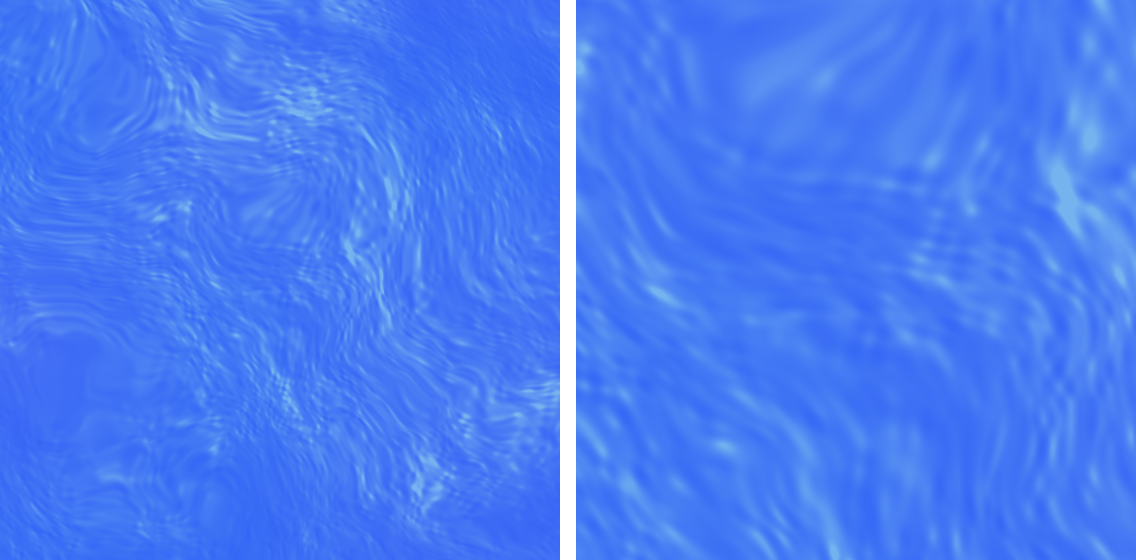
Left, the full canvas; right, a detail of the centre.
Give the GLSL for this texture, as a Shadertoy shader.

```glsl
// Rippled blue water: broad soft patches of light carry fine diagonal crinkles.
// Warped fractal noise sets the patches; an embossed, stretched noise height
// gives the glints, and an exponential tone curve keeps bright spots rare.

float hash(vec2 cell) {
    return fract(sin(dot(cell, vec2(127.1, 311.7))) * 43758.5453);
}

// Smooth value noise, centred on zero
float noise(vec2 p) {
    vec2 cell = floor(p);
    vec2 f = fract(p);
    f = f * f * (3.0 - 2.0 * f);
    float low = mix(hash(cell), hash(cell + vec2(1, 0)), f.x);
    float high = mix(hash(cell + vec2(0, 1)), hash(cell + vec2(1, 1)), f.x);
    return mix(low, high, f.y) - 0.5;
}

// Fractal sum, turned at each octave to hide the grid
float fbm(vec2 p, int octaves, float gain) {
    float sum = 0.0;
    float weight = 1.0;
    for (int i = 0; i < octaves; i++) {
        sum += weight * noise(p);
        p = mat2(1.6, 1.2, -1.2, 1.6) * p + 17.3;
        weight *= gain;
    }
    return sum;
}

vec2 warp(vec2 p) {
    return vec2(fbm(p, 2, 0.5), fbm(p + 41.7, 2, 0.5));
}

// Wrinkled height of the surface
float wrinkles(vec2 p) {
    return fbm(p * 15.0 + 5.0, 4, 0.7);
}

void mainImage(out vec4 fragColor, in vec2 fragCoord) {
    vec2 uv = fragCoord / iResolution.y;

    // Bend the plane, then stretch it along the falling diagonal
    vec2 bent = uv + 0.18 * warp(uv * 3.0 + 2.0) + 0.025 * warp(uv * 13.0);
    vec2 flow = vec2(dot(bent, vec2(0.8, -0.6)) * 0.65,
                     dot(bent, vec2(0.6, 0.8)));

    // Broad light and dark patches
    float patches = fbm(flow * 3.8 + 8.0, 5, 0.58);

    // Crinkles lit from one side, rougher where the water is bright
    float glint = wrinkles(flow) - wrinkles(flow + vec2(0.002, 0.006));
    float roughness = mix(0.55, 1.25, smoothstep(-0.35, 0.4, patches));
    float light = min(2.8 * patches + 4.6 * roughness * glint, 2.5);

    // Deep blue to pale cyan, with a faint violet drift
    float tone = 0.1 * exp(0.49 * light);
    vec3 color = vec3(0.18, 0.36, 0.965) + tone * vec3(0.83, 1.0, -0.08);
    color.r += 0.05 * noise(uv * 2.5 + 30.0);

    fragColor = vec4(color, 1.0);
}
```
